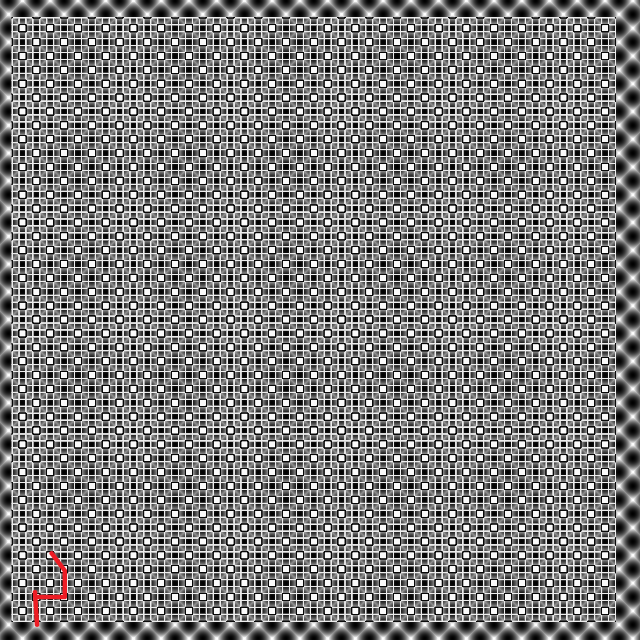
This pattern is drawn by a Shadertoy shader. Its source:

```glsl
// A fine white square mesh over a grey lattice of glowing crossed diagonals.
// White tiles with thin dark rims sit on a staggered lattice; the mesh stops
// short of the canvas edge, baring the glow, and a red stroke bends at one corner.

const float CELL = 0.010837;               // mesh cell, in canvas heights
const vec2 CENTRE = vec2(0.4903, 0.5007);  // centre of the middle tile
const float MESH_HALF = 43.5;              // half the mesh size, in cells
const float LINE_HALF = 0.1;               // half the mesh line width
const float SOFTNESS = 0.5;                // edge blur, in pixels
const vec3 RED = vec3(0.93, 0.11, 0.14);

// Coverage of a shape with signed distance d, smoothed over the given width.
float coverage(float d, float blur) {
    return clamp(0.5 - d / blur, 0.0, 1.0);
}

float roundedBox(vec2 p, float halfSize, float radius) {
    vec2 d = abs(p) - halfSize + radius;
    return length(max(d, 0.0)) + min(max(d.x, d.y), 0.0) - radius;
}

float segment(vec2 p, vec2 a, vec2 b) {
    vec2 ab = b - a;
    float t = clamp(dot(p - a, ab) / dot(ab, ab), 0.0, 1.0);
    return length(p - a - ab * t);
}

// Offset from the nearest point of a square lattice.
vec2 latticeOffset(vec2 p, float period) {
    return p - period * floor(p / period + 0.5);
}

// Offset from the nearest node of the staggered lattice.
vec2 nodeOffset(vec2 p) {
    vec2 a = latticeOffset(p, 4.0);
    vec2 b = latticeOffset(p - 2.0, 4.0);
    return dot(a, a) < dot(b, b) ? a : b;
}

// Two families of soft diagonal bands, adding up to white at the nodes.
float diagonalGlow(vec2 p) {
    vec2 diagonal = vec2(p.x + p.y, p.x - p.y) / 4.0;
    vec2 fade = 1.0 - 2.0 * abs(latticeOffset(diagonal, 1.0));
    vec2 band = pow(max(fade, 0.0), vec2(1.9));
    return min(0.56 * (band.x + band.y), 1.0);
}

// Mesh lines run along the half-integer coordinates.
float meshDistance(vec2 p) {
    vec2 d = abs(latticeOffset(p - 0.5, 1.0));
    return min(d.x, d.y) - LINE_HALF;
}

float strokeDistance(vec2 p) {
    vec2 upperBend = vec2(-35.9, -36.2);
    vec2 lowerBend = vec2(-35.9, -40.0);
    float d = segment(p, vec2(-37.8, -33.7), upperBend);
    d = min(d, segment(p, upperBend, lowerBend));
    d = min(d, segment(p, lowerBend, vec2(-40.1, -40.0)));
    d = min(d, segment(p, vec2(-40.2, -39.3), vec2(-39.9, -44.0)));
    return d - 0.32;
}

void mainImage(out vec4 fragColor, in vec2 fragCoord) {
    vec2 p = (fragCoord / iResolution.y - CENTRE) / CELL;
    float blur = SOFTNESS / (iResolution.y * CELL);

    float shade = diagonalGlow(p);

    // Mesh, then the dark rim and white face of each tile
    float frame = max(abs(p.x), abs(p.y)) - MESH_HALF - LINE_HALF;
    float inside = coverage(frame, blur);
    vec2 node = nodeOffset(p);
    float mesh = coverage(meshDistance(p), blur);
    float rim = coverage(roundedBox(node, 0.62, 0.2), blur);
    float face = coverage(roundedBox(node, 0.43, 0.1), blur);
    shade = mix(shade, 0.93, mesh * inside);
    shade = mix(shade, 0.03, rim * inside);
    shade = mix(shade, 0.98, face * inside);

    // Red stroke on top
    vec3 color = mix(vec3(shade), RED, coverage(strokeDistance(p), 2.0 * blur));
    fragColor = vec4(color, 1.0);
}
```
